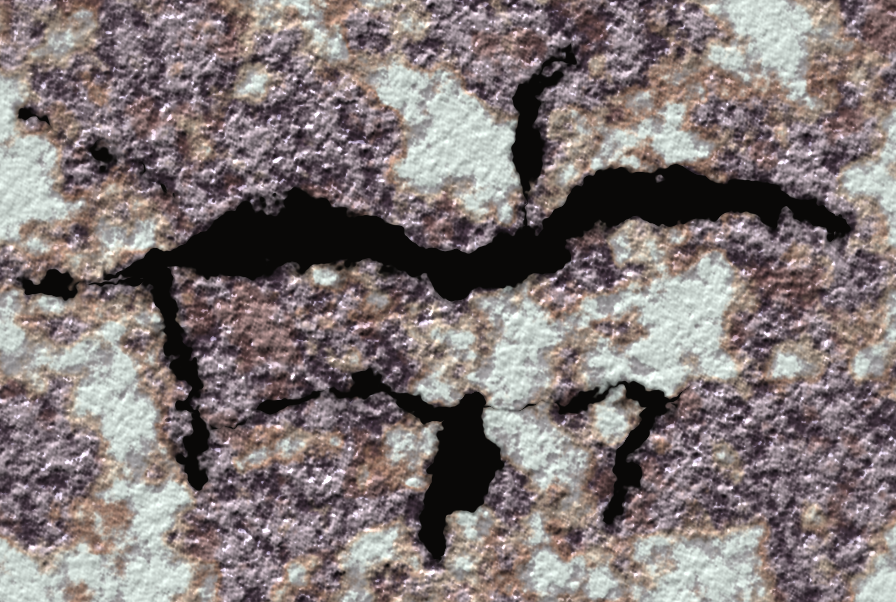
Give the GLSL for this texture, as a WebGL 2 fragment shader.

```glsl
#version 300 es
precision highp float;
// Rusted sheet metal with flaking pale paint, torn open by dark ragged cracks.
uniform vec2 u_resolution;
out vec4 fragColor;

float hash(vec2 p) {
  vec3 q = fract(p.xyx * 0.1031);
  q += dot(q, q.yzx + 33.33);
  return fract((q.x + q.y) * q.z);
}

float noise(vec2 p) {
  vec2 cell = floor(p), f = fract(p);
  vec2 u = f * f * (3.0 - 2.0 * f);
  return mix(mix(hash(cell), hash(cell + vec2(1, 0)), u.x),
             mix(hash(cell + vec2(0, 1)), hash(cell + vec2(1, 1)), u.x), u.y);
}

// Layered noise, normalised to 0..1
float fbm(vec2 p, int octaves) {
  float sum = 0.0, total = 0.0, amp = 0.5;
  for (int i = 0; i < octaves; i++) {
    sum += amp * noise(p);
    total += amp;
    amp *= 0.58;
    p = mat2(1.6, 1.2, -1.2, 1.6) * p + 17.3;
  }
  return sum / total;
}

// Distance to a tapered slit; q.x runs along it, q.y across it
float tear(vec2 q, float from, float to, float halfWidth) {
  float t = clamp((q.x - from) / (to - from), 0.0, 1.0);
  float overshoot = q.x - mix(from, to, t);
  return length(vec2(overshoot, q.y)) - halfWidth * sqrt(4.0 * t * (1.0 - t));
}

// Signed distance to all openings, negative inside
float openings(vec2 p) {
  vec2 w = p + 0.15 * (vec2(fbm(p * 8.0, 5), fbm(p * 8.0 + 41.0, 5)) - 0.5);

  // Wide central tear
  float wave = cos((w.x - 0.45) * 9.2);
  float centre = 0.60 + 0.035 * wave + 0.05 * (w.x - 0.7);
  float d = tear(vec2(w.x, w.y - centre), 0.17, 1.37, 0.053 + 0.016 * wave);

  // Lower seam and the hole it runs into
  d = min(d, tear(vec2(w.x, w.y - 0.33 - 0.02 * sin(w.x * 14.0)), 0.31, 1.16, 0.009));
  d = min(d, tear(vec2(w.y, w.x - 0.76 - 0.25 * (w.y - 0.2)), 0.09, 0.34, 0.044));

  // Steep branches
  d = min(d, tear(vec2(w.y, w.x - 0.87 - 0.45 * max(w.y - 0.78, 0.0)), 0.60, 0.95, 0.014));
  d = min(d, tear(vec2(w.y, w.x - 0.28 + 0.25 * (w.y - 0.5)), 0.22, 0.60, 0.024));
  d = min(d, tear(vec2(w.y, w.x - 1.05 - 0.8 * max(w.y - 0.28, 0.0)), 0.15, 0.39, 0.014));

  // Hairlines on the left
  for (int i = 0; i < 2; i++) {
    float k = float(i);
    float across = w.y - 0.53 - 0.22 * k + 0.4 * k * (w.x - 0.15);
    d = min(d, tear(vec2(w.x, across), 0.04, 0.27, 0.009));
  }

  // Bitten edges, coarse on the wide openings and fine everywhere
  float bite = 0.085 * smoothstep(-0.05, 0.02, -abs(d)) * (fbm(p * 13.0 + 7.0, 3) - 0.5);
  return d + bite + 0.026 * (fbm(p * 36.0, 3) - 0.5);
}

float relief(vec2 p) {
  return 0.5 * fbm(p * 26.0, 4) + 0.5 * fbm(p * 70.0 + 9.0, 3);
}

// Rust, ochre halo and paint chosen by how well the coat survived
vec3 plateColour(vec2 p, float coat, float grain) {
  vec3 rust = mix(vec3(0.23, 0.18, 0.22), vec3(0.60, 0.55, 0.58),
                  smoothstep(0.22, 0.70, grain));
  float redPatch = smoothstep(0.54, 0.70, fbm(p * 15.0 + 5.0, 4));
  rust = mix(rust, vec3(0.45, 0.31, 0.27), 0.5 * redPatch);

  float ochre = smoothstep(0.3, 0.65, fbm(p * 14.0 + 23.0, 4));
  vec3 halo = mix(vec3(0.57, 0.43, 0.35), vec3(0.68, 0.61, 0.53), ochre);
  halo *= 0.78 + 0.44 * grain;
  vec3 paint = mix(vec3(0.61, 0.60, 0.61), vec3(0.80, 0.84, 0.82),
                   smoothstep(0.53, 0.69, coat + 0.45 * (grain - 0.5)));
  vec3 colour = mix(rust, halo, 0.92 * smoothstep(0.40, 0.55, coat));
  return mix(colour, paint, smoothstep(0.50, 0.63, coat));
}

void main() {
  vec2 p = gl_FragCoord.xy / u_resolution.y;
  float aspect = u_resolution.x / u_resolution.y;
  float d = openings(p);

  // Softer detail away from the middle, as with a shallow focus
  float focus = 1.0 - smoothstep(0.4, 1.0, length(p - vec2(0.5 * aspect, 0.5)));
  float detail = mix(0.75, 1.0, focus);

  // Paint survives in islands away from the openings
  float coat = 0.485 + 1.15 * (fbm(p * 5.6 + 3.7, 4) - 0.5);
  coat += 0.55 * detail * (fbm(p * 20.0 + 31.0, 5) - 0.5);
  coat -= 0.13 * exp(-max(d, 0.0) / 0.045);

  float height = relief(p);
  float grain = 0.5 + detail * 1.7 * (height - 0.5);
  vec3 colour = plateColour(p, coat, grain);

  // Light from above, stronger on the bare rust
  float slope = height - relief(p + vec2(-0.002, 0.005));
  float bare = 1.0 - smoothstep(0.42, 0.62, coat);
  colour *= 1.0 + detail * mix(1.3, 3.4, bare) * slope;
  float glint = smoothstep(0.62, 0.85, noise(p * 110.0)) * smoothstep(0.02, 0.10, slope);
  colour += vec3(0.24, 0.25, 0.31) * glint * bare * detail;

  // Shaded lips and the dark behind them
  colour *= mix(0.6, 1.0, smoothstep(0.0, 0.018, d));
  vec3 hollow = vec3(0.035, 0.033, 0.028);
  colour = mix(hollow, colour, smoothstep(-0.003, 0.003, d));
  fragColor = vec4(clamp(colour, 0.0, 1.0), 1.0);
}
```
